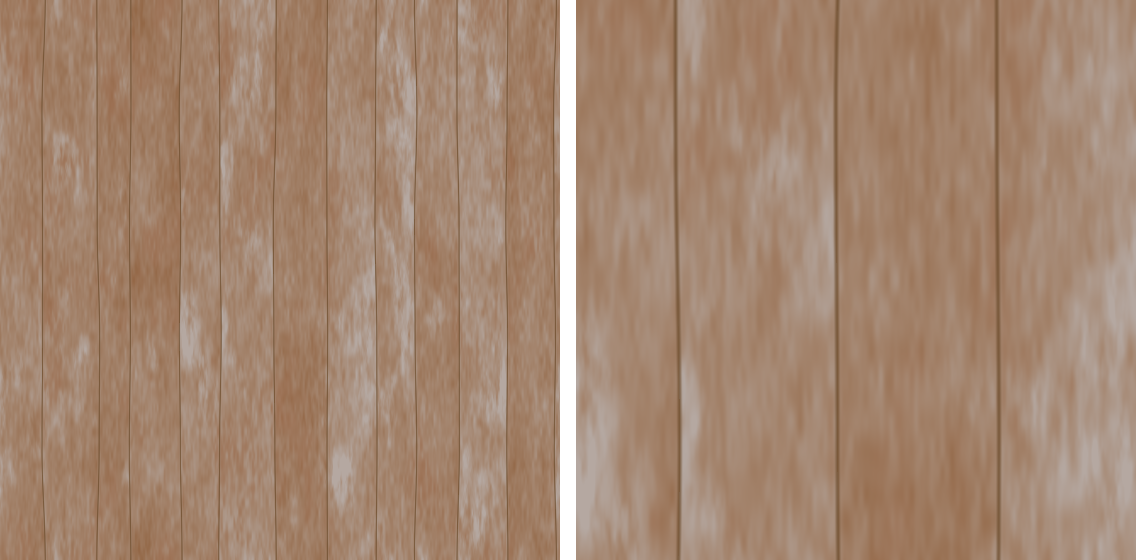
Left, the full canvas; right, a detail of the centre.
A WebGL 2 fragment shader for this texture:

```glsl
#version 300 es
precision highp float;
// Weathered wooden boards: twelve upright planks of uneven width, split by thin wavy seams.
// Each plank has its own fade level; stretched periodic noise adds stains, streaks,
// fine grain and pale worn patches, so the whole tile repeats without a break.

uniform vec2 u_resolution;
out vec4 outColor;

const int PLANKS = 12;
// Right-hand seam of every plank, across the canvas
const float SEAM_X[PLANKS] = float[](0.078, 0.176, 0.232, 0.322, 0.392, 0.490,
                                     0.583, 0.671, 0.743, 0.819, 0.905, 0.991);
// Fade of every plank: negative is browner, positive is paler
const float PLANK_FADE[PLANKS] = float[](-0.01, -0.06, -0.10, -0.08, 0.04, 0.06,
                                         -0.09, 0.07, 0.08, 0.00, 0.09, -0.07);

const vec3 BROWN = vec3(0.580, 0.412, 0.285);
const vec3 TAN = vec3(0.642, 0.518, 0.427);
const vec3 PALE = vec3(0.702, 0.645, 0.612);
const vec3 RUST = vec3(0.625, 0.430, 0.315);
const vec3 SEAM_COLOR = vec3(0.430, 0.305, 0.180);

const float SEAM_HALF_WIDTH = 0.0011;
const float SEAM_SOFTNESS = 0.0011;
const float SEAM_OPACITY = 0.74;
const float SEAM_WOBBLE = 0.0065;
const float LIP_WIDTH = 0.004;
const float BASE_FADE = 0.485;
const float BLOTCH_AMOUNT = 0.66;
const float STREAK_AMOUNT = 0.36;
const float GRAIN_AMOUNT = 0.26;
const float FIBRE_AMOUNT = 0.20;
const float WEAR_AMOUNT = 0.50;
const float RUST_AMOUNT = 0.40;

// Integer hash of a cell and a seed, from 0 to 1
float hash(ivec2 cell, int seed) {
    uint h = uint(cell.x) * 1597u + uint(cell.y) * 51749u + uint(seed) * 3571u;
    h = h * 747796u + 28913u;
    h = (h ^ (h >> 15)) * 739397u;
    h = (h ^ (h >> 13)) * 277803u;
    h ^= h >> 16;
    return float(h & 65535u) / 65535.0;
}

// Smooth value noise that wraps after "period" cells
float noise(vec2 p, ivec2 period, int seed) {
    ivec2 a = ivec2(floor(p)) % period;
    ivec2 b = (a + 1) % period;
    vec2 f = fract(p);
    f = f * f * (3.0 - 2.0 * f);
    float low = mix(hash(a, seed), hash(ivec2(b.x, a.y), seed), f.x);
    float high = mix(hash(ivec2(a.x, b.y), seed), hash(b, seed), f.x);
    return mix(low, high, f.y);
}

// Layered noise over the unit tile, starting at "cells" cells
float fbm(vec2 uv, ivec2 cells, int seed) {
    float sum = 0.0, weight = 0.5, total = 0.0;
    for (int i = 0; i < 4; i++) {
        sum += weight * noise(uv * vec2(cells), cells, seed + i);
        total += weight;
        weight *= 0.6;
        cells *= 2;
    }
    return sum / total;
}

// Nearest seam: signed distance, with the plank index counted from the left
float seamDistance(vec2 uv, out int plank) {
    float nearest = 1.0;
    plank = 0;
    for (int i = 0; i < PLANKS; i++) {
        float bend = noise(vec2(0.5, uv.y * 5.0), ivec2(1, 5), 200 + i) - 0.5;
        float d = uv.x - SEAM_X[i] - SEAM_WOBBLE * bend;
        if (d > 0.0) plank = (i + 1) % PLANKS;
        d -= round(d);
        if (abs(d) < abs(nearest)) nearest = d;
    }
    return nearest;
}

void main() {
    vec2 uv = gl_FragCoord.xy / u_resolution;
    float pixel = 1.0 / u_resolution.x;

    int plank;
    float d = seamDistance(uv, plank);
    int seed = plank * 20;

    // Fade from brown to pale: plank tone, blotches, streaks, grain and fibres
    float blotch = fbm(uv, ivec2(16, 6), seed);
    float streak = fbm(uv, ivec2(70, 12), seed + 5);
    float grain = noise(uv * vec2(210.0, 48.0), ivec2(210, 48), 301);
    float fibre = noise(uv * vec2(330.0, 70.0), ivec2(330, 70), 302);
    float fade = BASE_FADE + PLANK_FADE[plank]
        + BLOTCH_AMOUNT * (blotch - 0.5)
        + STREAK_AMOUNT * (streak - 0.5)
        + GRAIN_AMOUNT * (grain - 0.5)
        + FIBRE_AMOUNT * (fibre - 0.5);

    // Pale wear where broad patches and narrow streaks coincide
    float patches = smoothstep(0.50, 0.80, fbm(uv, ivec2(18, 7), seed + 10) + PLANK_FADE[plank]);
    float flecks = smoothstep(0.30, 0.75, fbm(uv, ivec2(80, 18), seed + 14));
    fade += WEAR_AMOUNT * patches * flecks;

    vec3 color = mix(BROWN, TAN, clamp(fade * 2.0, -0.2, 1.0));
    color = mix(color, PALE, clamp(fade * 2.0 - 1.0, 0.0, 1.1));

    // Reddish stains on the less faded wood
    float rust = smoothstep(0.50, 0.78, fbm(uv, ivec2(20, 7), 400));
    color = mix(color, RUST, RUST_AMOUNT * rust * (1.0 - smoothstep(0.3, 0.7, fade)));

    // Soft seam line with a faint light lip on its right
    float lip = smoothstep(0.0, SEAM_HALF_WIDTH, d) * (1.0 - smoothstep(SEAM_HALF_WIDTH, LIP_WIDTH, d));
    color = mix(color, PALE, 0.15 * lip);
    float soft = max(0.6 * pixel, SEAM_SOFTNESS);
    float line = 1.0 - smoothstep(SEAM_HALF_WIDTH - soft, SEAM_HALF_WIDTH + soft, abs(d));
    color = mix(color, SEAM_COLOR, SEAM_OPACITY * line);

    outColor = vec4(color, 1.0);
}
```
